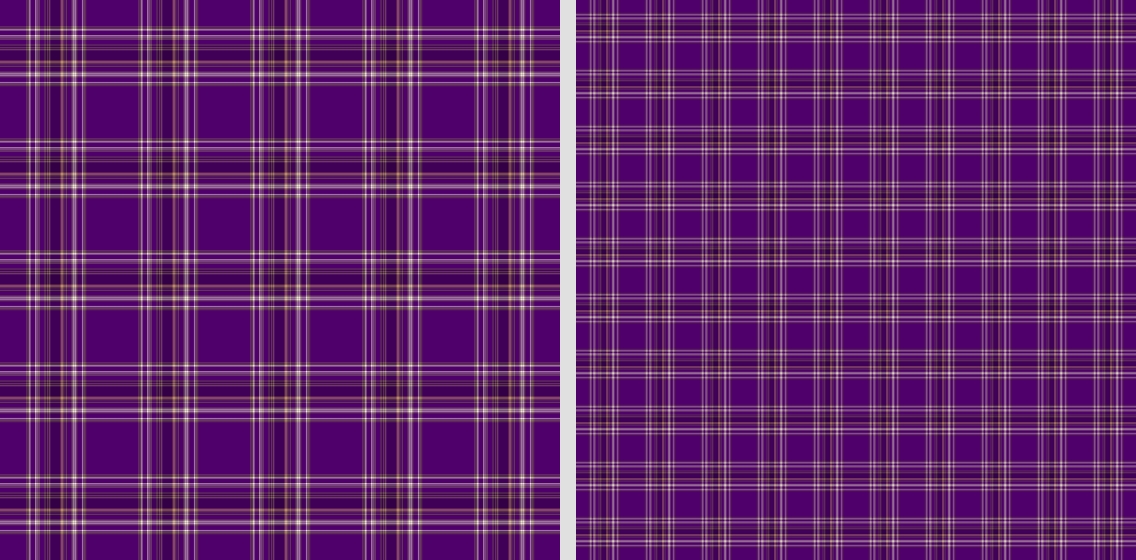
Left: one tile. Right: repeated 2 by 2.
A Shadertoy shader for this pattern:

```glsl
// Purple tartan: five setts across and five down, each an asymmetric run of
// fine olive, ivory and tan threads around a darker core. Warp and weft share
// one thread sequence and are averaged, so crossings glow and stripes stay sheer.

// Box-filtered share of a pixel covered by a stripe (centre, width).
float coverage(float x, vec2 stripe, float pixel) {
    vec2 span = stripe.x + 0.5 * stripe.y * vec2(-1.0, 1.0);
    float overlap = min(x + 0.5 * pixel, span.y) - max(x - 0.5 * pixel, span.x);
    return clamp(overlap / pixel, 0.0, 1.0);
}

// Thread colour at position x (0..1) inside one sett.
vec3 threadColor(float x, float pixel) {
    vec2 olive[12] = vec2[12](
        vec2(0.240, 0.010), vec2(0.253, 0.008), vec2(0.352, 0.008), vec2(0.402, 0.009),
        vec2(0.426, 0.009), vec2(0.443, 0.012), vec2(0.570, 0.009), vec2(0.592, 0.010),
        vec2(0.643, 0.010), vec2(0.686, 0.008), vec2(0.755, 0.009), vec2(0.766, 0.007));
    vec2 ivory[5] = vec2[5](
        vec2(0.266, 0.014), vec2(0.319, 0.013), vec2(0.655, 0.013),
        vec2(0.672, 0.017), vec2(0.738, 0.013));

    // Ground and dark core
    vec3 color = vec3(0.31, 0.0, 0.42);
    color = mix(color, vec3(0.25, 0.0, 0.34), coverage(x, vec2(0.50, 0.20), pixel));
    color = mix(color, vec3(0.20, 0.0, 0.27), coverage(x, vec2(0.50, 0.09), pixel));

    // Broader mauve and tan threads
    color = mix(color, vec3(0.64, 0.52, 0.56), coverage(x, vec2(0.336, 0.018), pixel));
    color = mix(color, vec3(0.75, 0.54, 0.40), coverage(x, vec2(0.552, 0.022), pixel));

    // Fine threads
    for (int i = 0; i < 12; i++)
        color = mix(color, vec3(0.51, 0.48, 0.29), coverage(x, olive[i], pixel));
    for (int i = 0; i < 5; i++)
        color = mix(color, vec3(0.93, 0.91, 0.82), coverage(x, ivory[i], pixel));
    return color;
}

void mainImage(out vec4 fragColor, in vec2 fragCoord) {
    vec2 uv = fragCoord / iResolution.xy;
    vec2 sett = fract(5.0 * vec2(uv.x, 1.0 - uv.y));
    vec2 pixel = 5.0 / iResolution.xy;

    // Equal blend of the two thread directions
    vec3 warp = threadColor(sett.x, pixel.x);
    vec3 weft = threadColor(sett.y, pixel.y);
    fragColor = vec4(0.5 * (warp + weft), 1.0);
}
```
